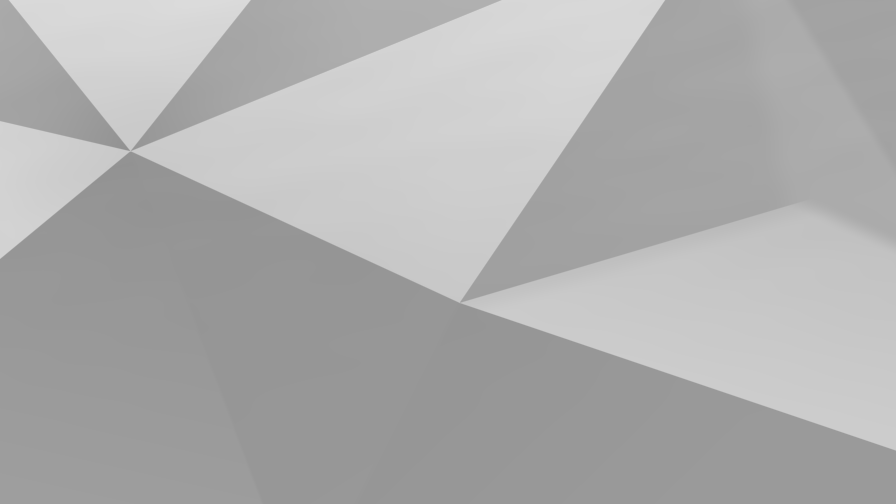
A Shadertoy shader for this background:

```glsl
// Folded grey paper: flat facets fan out from two hubs.
// Each facet is an intersection of half planes filled with a linear
// ramp; soft creases and faint gradient noise add the paper shading.

// Hubs and outer ends of the folds, in units of canvas height
const vec2 HUB_A = vec2(0.259, 0.700);
const vec2 HUB_B = vec2(0.912, 0.399);
const vec2 LEFT_LOW = vec2(0.0, 0.486);
const vec2 LEFT_HIGH = vec2(0.0, 0.760);
const vec2 TOP_1 = vec2(0.017, 1.0);
const vec2 TOP_2 = vec2(0.498, 1.0);
const vec2 TOP_3 = vec2(0.995, 1.0);
const vec2 TOP_4 = vec2(1.320, 1.0);
const vec2 PEAK = vec2(1.588, 0.599);
const vec2 RIGHT_HIGH = vec2(1.778, 0.512);
const vec2 RIGHT_LOW = vec2(1.778, 0.106);
const vec2 FLOOR_1 = vec2(0.521, 0.0);
const vec2 FLOOR_2 = vec2(0.706, 0.0);
const vec2 CREASE_TOP = vec2(1.565, 1.0);
const vec2 CREASE_END = vec2(1.778, 0.660);

const float GRAIN = 0.012;        // strength of the paper mottling
const vec2 GRAIN_SCALE = vec2(5.0, 17.0);
const float HUB_SHADE = 0.055;    // darkening close to the left hub

// Signed distance to the line a-b, positive on its left
float side(vec2 p, vec2 a, vec2 b) {
    vec2 d = normalize(b - a);
    return dot(p - a, vec2(-d.y, d.x));
}

// Sector at a hub, counterclockwise from the first ray to the second
float wedge(vec2 p, vec2 hub, vec2 first, vec2 second) {
    return min(side(p, hub, first), -side(p, hub, second));
}

float cover(float d, float width) {
    return smoothstep(-width, width, d);
}

// Linear tone from a to b
float ramp(vec2 p, vec2 a, vec2 b, float toneA, float toneB) {
    vec2 d = b - a;
    return mix(toneA, toneB, clamp(dot(p - a, d) / dot(d, d), 0.0, 1.0));
}

vec2 gradientAt(vec2 cell) {
    float h = fract(sin(dot(cell, vec2(127.1, 311.7))) * 43758.5);
    return vec2(cos(6.2832 * h), sin(6.2832 * h));
}

float gradientNoise(vec2 p) {
    vec2 i = floor(p), f = fract(p);
    vec2 u = f * f * f * (f * (f * 6.0 - 15.0) + 10.0);
    vec2 e = vec2(1.0, 0.0);
    float low = mix(dot(gradientAt(i), f),
                    dot(gradientAt(i + e), f - e), u.x);
    float high = mix(dot(gradientAt(i + e.yx), f - e.yx),
                     dot(gradientAt(i + 1.0), f - 1.0), u.x);
    return mix(low, high, u.y);
}

void mainImage(out vec4 fragColor, in vec2 fragCoord) {
    vec2 p = fragCoord / iResolution.y;
    p.x *= 16.0 * iResolution.y / (9.0 * iResolution.x);
    float px = 0.8 / iResolution.y;
    float hubShade = HUB_SHADE * exp(-7.0 * distance(p, HUB_A));

    // Lower dark facets
    float floorLeft = ramp(p, HUB_A, vec2(0.1, 0.0), 0.575, 0.620);
    float floorMid = ramp(p, HUB_A, FLOOR_2, 0.580, 0.595);
    float floorRight = ramp(p, HUB_B, vec2(1.3, 0.0), 0.585, 0.602);
    float tone = mix(floorLeft, floorMid, cover(side(p, HUB_A, FLOOR_1), 0.004));
    tone = mix(tone, floorRight, cover(side(p, HUB_B, FLOOR_2), 0.006));

    // Upper dark facets
    float darkLeft = ramp(p, HUB_A, vec2(0.0, 0.98), 0.620, 0.670) - hubShade;
    tone = mix(tone, darkLeft, cover(wedge(p, HUB_A, TOP_1, LEFT_HIGH), px));
    float darkMid = ramp(p, HUB_A, vec2(0.85, 1.0), 0.635, 0.690) - hubShade;
    tone = mix(tone, darkMid, cover(wedge(p, HUB_A, TOP_3, TOP_2), px));

    // Right dark facet with a soft bright fold and a sharper crease
    float darkRight = ramp(p, HUB_B, vec2(1.5, 0.95), 0.622, 0.652);
    float fold = side(p, vec2(1.56, 0.6), vec2(1.48, 1.0));
    darkRight += 0.022 * cover(-fold, 0.035);
    darkRight -= 0.035 * cover(side(p, CREASE_END, CREASE_TOP) * -1.0, 0.012);
    tone = mix(tone, darkRight, cover(wedge(p, HUB_B, RIGHT_LOW, TOP_4), px));

    // Light facets around the left hub
    float lightLeft = ramp(p, HUB_A, vec2(0.0, 0.63), 0.785, 0.825);
    tone = mix(tone, lightLeft, cover(wedge(p, HUB_A, LEFT_HIGH, LEFT_LOW), px));
    float lightTop = ramp(p, HUB_A, vec2(0.259, 1.0), 0.785, 0.855);
    tone = mix(tone, lightTop, cover(wedge(p, HUB_A, TOP_2, TOP_1), px));
    float lightMid = ramp(p, HUB_B, vec2(1.08, 1.0), 0.780, 0.845);
    float midShape = min(wedge(p, HUB_A, HUB_B, TOP_3), side(p, HUB_B, TOP_4));
    tone = mix(tone, lightMid, cover(midShape, px));

    // Right light facet, shaded under its upper edge and blurred past the peak
    float topEdge = -side(p, HUB_B, PEAK);
    float lightRight = ramp(p, vec2(1.55, 0.6), vec2(1.45, 0.22), 0.755, 0.800);
    lightRight -= 0.030 * (1.0 - smoothstep(0.0, 0.045, topEdge));
    float rightShape = cover(wedge(p, HUB_B, RIGHT_LOW, PEAK), px);
    rightShape *= cover(-side(p, PEAK, RIGHT_HIGH), 0.022);
    tone = mix(tone, lightRight, rightShape);

    // Faint streaky mottling
    vec2 streak = vec2(p.x, p.y - 0.2 * p.x) * GRAIN_SCALE;
    tone += GRAIN * gradientNoise(streak) * cover(p.y - 0.5, 0.4);
    fragColor = vec4(vec3(tone), 1.0);
}
```
